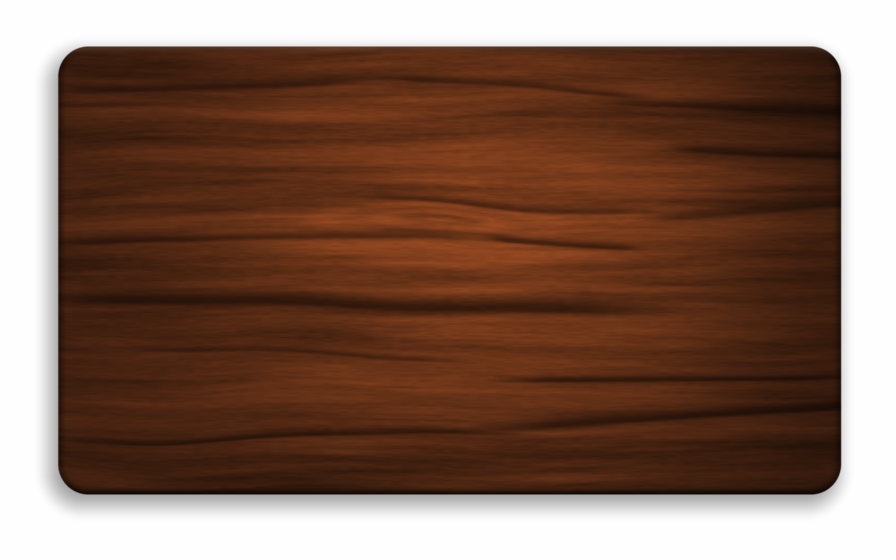
Write a WebGL 1 fragment shader that draws this texture.

```glsl
precision highp float;
uniform vec2 u_resolution;

#define BOARD_CENTER vec2(0.803, 0.517)
#define BOARD_HALF vec2(0.699, 0.400)
#define CORNER_RADIUS 0.054
#define GLOW_CENTER vec2(0.835, 0.570)
#define GLOW_SIZE vec2(0.56, 0.42)
#define WOOD_DARK vec3(0.215, 0.105, 0.052)
#define WOOD_LIT vec3(0.460, 0.225, 0.102)
#define SHADOW_OFFSET vec2(-0.010, -0.015)
#define SHADOW_DEPTH 0.36
#define GRAIN_CONTRAST 0.42
#define STREAK_DEPTH 0.50

float hash(vec2 p) {
  vec3 q = fract(p.xyx * 0.1031);
  q += dot(q, q.yzx + 33.33);
  return fract((q.x + q.y) * q.z);
}

float noise(vec2 p) {
  vec2 cell = floor(p);
  vec2 f = fract(p);
  f = f * f * (3.0 - 2.0 * f);
  float low = mix(hash(cell), hash(cell + vec2(1.0, 0.0)), f.x);
  float high = mix(hash(cell + vec2(0.0, 1.0)), hash(cell + 1.0), f.x);
  return mix(low, high, f.y);
}

float fbm(vec2 p) {
  float sum = 0.0;
  float amp = 0.5;
  for (int i = 0; i < 5; i++) {
    sum += amp * noise(p);
    p = p * vec2(1.9, 2.1) + 17.3;
    amp *= 0.5;
  }
  return sum;
}

float roundedBox(vec2 p, vec2 halfSize, float radius) {
  vec2 d = abs(p) - halfSize + radius;
  return length(max(d, 0.0)) + min(max(d.x, d.y), 0.0) - radius;
}

// Dark vein from a to b, crisp below and soft above
float streak(vec2 p, vec2 a, vec2 b, float width) {
  float t = (p.x - a.x) / (b.x - a.x);
  float d = p.y - mix(a.y, b.y, smoothstep(0.0, 1.0, t));
  float w = width * (d > 0.0 ? 1.5 : 0.7);
  float ends = smoothstep(0.0, 0.22, t) * (1.0 - smoothstep(0.78, 1.0, t));
  return exp(-d * d / (w * w)) * ends;
}

float veins(vec2 p) {
  float v = 0.7 * streak(p, vec2(0.05, 0.835), vec2(0.72, 0.857), 0.008);
  v += 0.7 * streak(p, vec2(0.62, 0.860), vec2(1.20, 0.825), 0.006);
  v += 0.7 * streak(p, vec2(1.02, 0.812), vec2(1.60, 0.800), 0.007);
  v += 0.9 * streak(p, vec2(1.16, 0.728), vec2(1.62, 0.722), 0.007);
  v += 0.7 * streak(p, vec2(0.58, 0.642), vec2(1.22, 0.624), 0.006);
  v += 0.7 * streak(p, vec2(1.12, 0.612), vec2(1.62, 0.640), 0.009);
  v += 0.8 * streak(p, vec2(0.00, 0.570), vec2(0.95, 0.574), 0.007);
  v += streak(p, vec2(0.84, 0.577), vec2(1.17, 0.558), 0.006);
  v += streak(p, vec2(-0.05, 0.468), vec2(1.28, 0.444), 0.012);
  v += 0.6 * streak(p, vec2(0.20, 0.379), vec2(0.88, 0.356), 0.005);
  v += 0.9 * streak(p, vec2(0.84, 0.325), vec2(1.60, 0.331), 0.005);
  v += streak(p, vec2(0.82, 0.242), vec2(1.65, 0.277), 0.009);
  v += 0.8 * streak(p, vec2(0.04, 0.208), vec2(0.98, 0.232), 0.005);
  return v;
}

vec3 wood(vec2 p) {
  // Slow waves bend every fibre
  float bend = noise(p * vec2(4.5, 7.0) + 3.7) - 0.5;
  vec2 g = p + vec2(0.0, 0.017 * bend);
  float broad = fbm(g * vec2(1.8, 25.0));
  float fibre = fbm(g * vec2(5.0, 95.0) + 41.0);
  float pores = noise(p * vec2(65.0, 330.0));
  float grain = (broad - 0.48) + 0.55 * (fibre - 0.48) + 0.13 * (pores - 0.5);

  // Flattened growth rings near the middle
  vec2 k = (g - vec2(0.79, 0.603)) / vec2(0.20, 0.025);
  float r = length(k);
  float rings = sin(r * 11.0 + 3.0 * broad) * exp(-r * r * 0.7);

  // Light pool
  vec2 q = (p - GLOW_CENTER) / GLOW_SIZE;
  float light = exp(-dot(q, q));
  vec3 color = mix(WOOD_DARK, WOOD_LIT, light);
  color *= 1.0 - 0.22 * smoothstep(1.15, 1.52, p.x);
  color *= 1.0 + 2.0 * GRAIN_CONTRAST * grain + 0.09 * rings;
  float vein = min(veins(g) * (0.65 + 0.7 * fibre), 1.0);
  return color * (1.0 - STREAK_DEPTH * vein);
}

void main() {
  vec2 p = gl_FragCoord.xy / u_resolution.y;
  float pixel = 1.0 / u_resolution.y;
  vec2 local = p - BOARD_CENTER;
  float edge = roundedBox(local, BOARD_HALF, CORNER_RADIUS);

  // Soft shadow down and to the left
  float shade = roundedBox(local - SHADOW_OFFSET, BOARD_HALF, CORNER_RADIUS);
  float shadow = 1.0 - smoothstep(-0.025, 0.036, shade);
  vec3 color = vec3(0.995 - SHADOW_DEPTH * shadow);

  // Bevelled rim, paler on top and darkest below
  vec3 board = wood(p);
  float rim = 1.0 - smoothstep(0.0, 0.016, -edge);
  float top = smoothstep(0.375, 0.400, local.y);
  float bottom = smoothstep(0.375, 0.400, -local.y);
  board *= 1.0 - rim * (0.38 + 0.35 * bottom);
  board += vec3(0.13, 0.11, 0.09) * rim * top;

  color = mix(color, board, 1.0 - smoothstep(-pixel, pixel, edge));
  gl_FragColor = vec4(color, 1.0);
}
```
